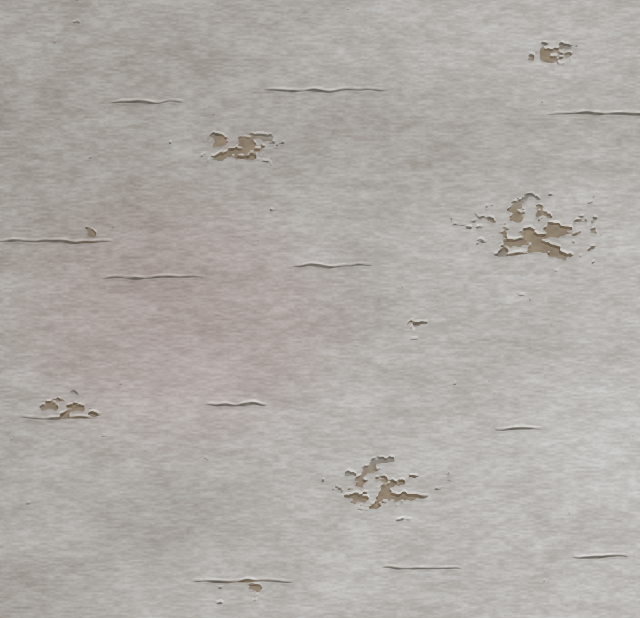
This texture is drawn by a Shadertoy shader. Its source:

```glsl
// Weathered plaster: pale brushed paint with horizontal cracks and clusters of peeled flakes.

const vec3 PAINT_DARK = vec3(0.575, 0.545, 0.520);
const vec3 PAINT_LIGHT = vec3(0.785, 0.785, 0.775);
const vec3 BLUSH = vec3(0.014, -0.010, -0.004);
const vec3 BARE_GREY = vec3(0.53, 0.51, 0.48);
const vec3 BARE_BROWN = vec3(0.53, 0.47, 0.39);
const int PATCHES = 8;
const int CRACKS = 13;

float hash(vec2 p) {
    vec3 q = fract(vec3(p.xyx) * 0.1031);
    q += dot(q, q.yzx + 33.33);
    return fract((q.x + q.y) * q.z);
}

float noise(vec2 p) {
    vec2 cell = floor(p);
    vec2 f = fract(p);
    f = f * f * (3.0 - 2.0 * f);
    float low = mix(hash(cell), hash(cell + vec2(1.0, 0.0)), f.x);
    float high = mix(hash(cell + vec2(0.0, 1.0)), hash(cell + vec2(1.0, 1.0)), f.x);
    return mix(low, high, f.y);
}

float fbm(vec2 p, int octaves) {
    float sum = 0.0, weight = 0.5, total = 0.0;
    for (int i = 0; i < octaves; i++) {
        sum += weight * noise(p);
        total += weight;
        weight *= 0.5;
        p = p * 2.03 + vec2(17.3, 9.1);
    }
    return sum / total;
}

// Density of peeling: ragged ellipses that shrink along a low-discrepancy sequence
float peelDensity(vec2 p, float aspect) {
    float density = 0.0;
    for (int i = 0; i < PATCHES; i++) {
        float k = float(i);
        vec2 centre = fract(vec2(0.85, 0.63) + k * vec2(0.7549, 0.5698));
        centre.x *= aspect;
        vec2 radius = vec2(0.19, 0.125) / (1.0 + 0.3 * k);
        radius.y *= mix(1.0, 0.6, hash(vec2(k, 4.0)));
        density = max(density, 1.0 - smoothstep(0.1, 1.0, length((p - centre) / radius)));
    }
    return density * (0.45 + 0.85 * noise(p * vec2(13.0, 20.0)));
}

float flakes(vec2 p, float density) {
    float grain = fbm(p * vec2(48.0, 82.0), 3);
    float threshold = mix(0.87, 0.47, clamp(density, 0.0, 1.0));
    return smoothstep(0.0, 0.09, grain - threshold);
}

// Thin wavering horizontal splits with tapered, broken thickness
float cracks(vec2 p, float aspect) {
    float depth = 0.0;
    for (int i = 0; i < CRACKS; i++) {
        float k = float(i);
        vec2 centre = fract(vec2(0.24, 0.55) + k * vec2(0.5698, 0.7549));
        centre.x *= aspect;
        float halfLength = mix(0.03, 0.13, hash(vec2(k, 11.0)));
        float along = (p.x - centre.x) / halfLength;
        float taper = max(0.0, 1.0 - along * along);
        float waver = (fbm(vec2(p.x * 32.0, k * 7.0), 2) - 0.5) * 0.007;
        float tilt = (hash(vec2(k, 23.0)) - 0.4) * 0.04;
        float offset = p.y - centre.y - waver - tilt * (p.x - centre.x);
        float thickness = 0.0028 * taper * noise(vec2(p.x * 55.0, k * 5.0));
        float line = 1.0 - smoothstep(-0.001, 0.002, abs(offset) - thickness);
        depth = max(depth, line * smoothstep(0.0, 0.3, taper));
    }
    return depth;
}

float damage(vec2 p, float aspect, float density) {
    return max(flakes(p, density), cracks(p, aspect));
}

// Broad light falloff, cloudy stains and fine brushed grain
vec3 paint(vec2 p) {
    float tone = 0.275 + 0.34 * p.x + 0.16 * (1.0 - p.y);
    tone += 0.50 * (fbm(p * vec2(4.0, 6.5), 4) - 0.5);
    tone += 0.34 * (fbm(p * vec2(24.0, 60.0), 3) - 0.5);
    tone += 0.30 * (noise(p * vec2(85.0, 300.0)) - 0.5);
    tone += 0.16 * (noise(p * vec2(230.0, 420.0) + 31.0) - 0.5);
    float blush = 1.0 - smoothstep(0.1, 1.0, length((p - vec2(0.3, 0.47)) / vec2(0.4, 0.3)));
    return mix(PAINT_DARK, PAINT_LIGHT, clamp(tone, -0.15, 1.1)) + BLUSH * blush;
}

void mainImage(out vec4 fragColor, in vec2 fragCoord) {
    vec2 p = fragCoord / iResolution.y;
    float aspect = iResolution.x / iResolution.y;
    vec2 relief = vec2(0.0012, 0.0042);

    float density = peelDensity(p, aspect);
    float depth = damage(p, aspect, density);
    float above = damage(p + relief, aspect, density);
    float below = damage(p - relief, aspect, density);

    // Bare ground is brown in the heart of a patch and grey elsewhere
    float brown = smoothstep(0.4, 0.85, density);
    vec3 bare = mix(BARE_GREY, BARE_BROWN, brown);
    bare *= 0.9 + 0.2 * noise(p * vec2(110.0, 170.0));
    vec3 colour = mix(paint(p), bare, 0.85 * depth);

    // Raised edges: lit lip on top, shadow beneath it
    colour += 0.085 * max(0.0, below - depth);
    colour -= 0.13 * max(0.0, depth - above);
    colour -= 0.03 * max(0.0, above - depth);

    fragColor = vec4(clamp(colour, 0.0, 1.0), 1.0);
}
```
